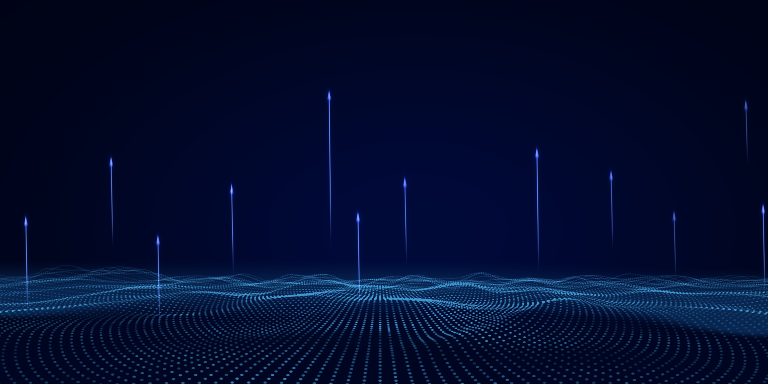
A WebGL 2 fragment shader for this background:

```glsl
#version 300 es
precision highp float;

uniform vec2 u_resolution;
out vec4 fragColor;

const float HORIZON = 0.305;
const float CAMERA_HEIGHT = 0.31;
const float VANISH_X = 0.99;
const float COLUMN_STEP = 0.043;
const int ROWS = 74;
const int ARROWS = 12;

// Arrow tip x, tip y and stem length
const vec3 arrows[ARROWS] = vec3[](
  vec3(0.067, 0.442, 0.27), vec3(0.289, 0.597, 0.25), vec3(0.411, 0.393, 0.25),
  vec3(0.603, 0.525, 0.25), vec3(0.857, 0.770, 0.43), vec3(0.932, 0.453, 0.27),
  vec3(1.054, 0.543, 0.24), vec3(1.398, 0.620, 0.34), vec3(1.591, 0.561, 0.22),
  vec3(1.755, 0.455, 0.19), vec3(1.942, 0.744, 0.18), vec3(1.987, 0.474, 0.25));

float hash(vec2 p) {
  return fract(sin(dot(p, vec2(41.3, 289.1))) * 4375.5);
}

float noise(vec2 p) {
  vec2 cell = floor(p);
  vec2 f = smoothstep(0.0, 1.0, p - cell);
  float low = mix(hash(cell), hash(cell + vec2(1.0, 0.0)), f.x);
  float high = mix(hash(cell + vec2(0.0, 1.0)), hash(cell + 1.0), f.x);
  return mix(low, high, f.y);
}

float bell(float x, float center, float width) {
  float d = (x - center) / width;
  return exp(-d * d);
}

// Night sky with a soft blue centre
vec3 backdrop(vec2 p) {
  float glow = bell(p.x, 1.08, 0.85) * bell(p.y, 0.4, 0.52);
  vec3 sky = mix(vec3(0.0, 0.012, 0.08), vec3(0.0, 0.038, 0.225), glow);
  return mix(vec3(0.0, 0.025, 0.13), sky, smoothstep(0.05, 0.3, p.y));
}

// Mist lying over the far part of the ground
float mist(vec2 p) {
  float sides = max(bell(p.x, 0.0, 0.4), bell(p.x, 2.0, 0.5));
  float lower = 0.172 - 0.05 * smoothstep(1.5, 2.0, p.x);
  float softness = mix(0.1, 0.012, sides);
  float top = 0.295 - 0.02 * smoothstep(1.1, 1.8, p.x);
  float band = smoothstep(lower - 0.005, lower + softness, p.y)
             * (1.0 - smoothstep(top - 0.055, top + 0.035, p.y));
  return band * (0.7 + 0.15 * sides + 0.25 * bell(p.x, 1.0, 0.4));
}

// Rolling ground with one diagonal ridge
float waves(float x, float z) {
  float ridge = bell(x - 0.75 * z, -0.85, 0.16) * smoothstep(1.0, 1.6, z)
              * (1.0 - smoothstep(2.5, 4.0, z));
  return 0.5 * sin(3.0 * x + 0.7 * z) + 0.35 * sin(5.3 * x - 1.9 * z)
       + 0.45 * sin(2.5 * z + 1.3 * x) + 1.3 * ridge
       + 0.5 * (noise(vec2(x, z) * 3.5) - 0.5);
}

// One row of dots at depth z, drawn in perspective
float dotRow(vec2 p, float z, float row, float pixel) {
  float column = round((p.x - VANISH_X) * z / COLUMN_STEP);
  float x = column * COLUMN_STEP;
  float screenX = VANISH_X + x / z;
  float y = HORIZON - CAMERA_HEIGHT / z + 0.013 * waves(x, z);
  y += 0.022 * bell(screenX, 0.25, 0.2) * smoothstep(3.0, 9.0, z);

  float radius = 0.0034 * pow(z, -0.52);
  float drawn = max(radius, 0.6 * pixel);
  float coverage = radius * radius / (drawn * drawn);
  float d = length((p - vec2(screenX, y)) * vec2(0.75, 1.15));
  float spot = 1.0 - smoothstep(drawn - 0.5 * pixel, drawn + 0.5 * pixel, d);

  float light = 0.45 + 0.55 * bell(screenX, 1.05, 0.6);
  light *= 0.25 + 0.9 * noise(vec2(2.2 * x, 3.0 * z));
  light *= 0.55 + 0.45 * hash(vec2(column, row));
  light *= mix(1.0, 1.35, bell(z, 4.0, 2.0));
  return spot * coverage * light;
}

float dotGround(vec2 p, float pixel) {
  float total = 0.0;
  float z = 0.85;
  for (int i = 0; i < ROWS; i++) {
    total += dotRow(p, z, float(i), pixel);
    z *= 1.034;
  }
  return min(total, 1.0);
}

// Glowing arrow with a narrow head and a fading stem
vec3 arrow(vec2 p, vec3 shape, float pixel) {
  float down = shape.y - p.y;
  float along = down / shape.z;
  float side = abs(p.x - shape.x - 0.005 * along);
  float power = mix(0.5, 1.0, smoothstep(0.18, 0.28, shape.z));

  float fade = smoothstep(0.0, 0.1, along) * (1.0 - smoothstep(0.5, 1.0, along));
  float width = max(0.0013, 0.55 * pixel);
  float stem = exp(-side * side / (width * width)) * fade * 0.0013 / width;
  float halfWidth = 0.0045 * smoothstep(0.0, 0.03, down);
  float head = (1.0 - smoothstep(-0.5 * pixel, 0.5 * pixel, side - halfWidth))
             * smoothstep(0.0, 0.01, down) * (1.0 - smoothstep(0.022, 0.034, down));
  float halo = exp(-side / 0.004) * (0.18 * fade + 0.6 * bell(down, 0.022, 0.018));
  return power * (vec3(0.42, 0.52, 0.7) * stem + vec3(0.32, 0.36, 0.5) * head
                + vec3(0.04, 0.1, 0.6) * halo);
}

void main() {
  float pixel = 1.0 / u_resolution.y;
  vec2 p = (gl_FragCoord.xy - vec2(0.5 * u_resolution.x, 0.0)) * pixel + vec2(1.0, 0.0);

  vec3 color = backdrop(p);
  color = mix(color, vec3(0.035, 0.17, 0.345), mist(p));
  color = mix(color, vec3(0.25, 0.59, 0.82), dotGround(p, pixel));
  for (int i = 0; i < ARROWS; i++) color += arrow(p, arrows[i], pixel);
  fragColor = vec4(min(color, 1.0), 1.0);
}
```
